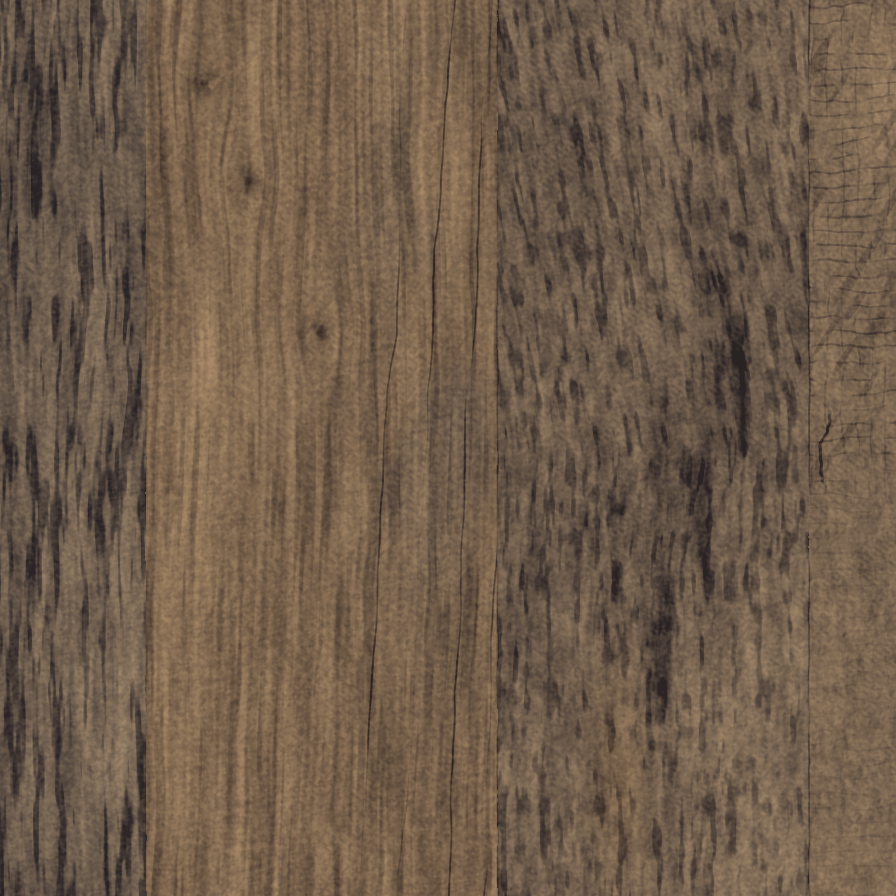
Reproduce this texture procedurally as a Shadertoy shader.

```glsl
// Four upright planks of weathered wood, each with its own tone and grain.
// Stretched value noise makes fibres and pores; knots, splits, a stepped
// dark stain and fine cross checks are laid over single planks.

#define DARK vec3(0.28, 0.23, 0.20)
#define LIGHT vec3(0.59, 0.49, 0.38)
#define SEAMS vec3(0.163, 0.555, 0.903)
#define FIBRE_FREQ 115.0
#define FIBRE_DEPTH 0.62
#define PATCH_DEPTH 0.62
#define GRIT_DEPTH 0.55
#define SPLIT_WIDTH 0.0010
#define SEAM_WIDTH 0.0014
#define CHECK_PITCH 0.0165

float hash(vec2 p) {
    return fract(sin(dot(p, vec2(127.1, 311.7))) * 43758.5);
}

float noise(vec2 p) {
    vec2 i = floor(p), f = fract(p);
    f = f * f * (3.0 - 2.0 * f);
    return mix(mix(hash(i), hash(i + vec2(1, 0)), f.x),
               mix(hash(i + vec2(0, 1)), hash(i + vec2(1, 1)), f.x), f.y);
}

float fbm(vec2 p) {
    float sum = 0.0, amp = 0.533;
    for (int i = 0; i < 4; i++) {
        sum += amp * noise(p);
        p = p * 2.03 + 17.3;
        amp *= 0.5;
    }
    return sum;
}

// Soft-edged line of the given full width around distance zero
float stroke(float d, float width) {
    float px = 1.0 / iResolution.y;
    return 1.0 - smoothstep(0.5 * width - 0.5 * px, 0.5 * width + px, abs(d));
}

// Smooth blob with separate radii
float blob(vec2 p, vec2 centre, vec2 radius) {
    vec2 d = (p - centre) / radius;
    return exp(-dot(d, d));
}

// Long broken splits of the warm plank
float splits(vec2 p) {
    float mark = 0.0;
    for (int i = 0; i < 4; i++) {
        float k = float(i);
        float x = 0.405 + 0.045 * k + 0.055 * p.y
                + 0.022 * (fbm(vec2(p.y * 6.0, k * 9.0)) - 0.5);
        float open = smoothstep(0.25, 0.7, fbm(vec2(p.y * 9.0, k * 5.0 + 2.0)));
        mark += stroke(p.x - x, SPLIT_WIDTH * (0.5 + open)) * open;
    }
    return mark;
}

vec2 knotCentre(int i) {
    return i == 0 ? vec2(0.275, 0.797) : i == 1 ? vec2(0.23, 0.907) : vec2(0.355, 0.632);
}

// Stain descending to the left in three steps
float stain(vec2 p) {
    float mark = 0.0;
    float ragged = fbm(p * vec2(90.0, 28.0)) - 0.5;
    for (int i = 0; i < 3; i++) {
        vec2 c = vec2(0.831 - 0.043 * float(i), 0.57 - 0.14 * float(i));
        vec2 d = p - c + vec2(0.016, 0.03) * ragged;
        float side = d.x > 0.0 ? 0.005 : 0.016;
        mark += exp(-d.x * d.x / (side * side)) * (1.0 - smoothstep(0.05, 0.1, abs(d.y)));
    }
    return mark * (0.85 + 1.5 * ragged);
}

// Woven cross checks, strongest in the upper half
float checks(vec2 p) {
    vec2 g = p + 0.016 * vec2(fbm(p * 22.0), fbm(p * vec2(25.0, 18.0) + 40.0));
    vec2 d = (fract(g / CHECK_PITCH) - 0.5) * CHECK_PITCH;
    float rows = stroke(d.y, 0.0018) * smoothstep(0.2, 0.65, noise(p * vec2(50.0, 60.0)));
    float cols = stroke(d.x, 0.0015) * smoothstep(0.3, 0.75, noise(p * 50.0 + 9.0));
    float scratch = smoothstep(0.68, 0.82, noise(vec2(p.x * 85.0 - p.y * 55.0, (p.x + p.y) * 13.0)));
    return (0.36 * rows + 0.26 * cols + 0.25 * scratch) * mix(0.3, 1.0, smoothstep(0.38, 0.56, p.y));
}

void mainImage(out vec4 fragColor, in vec2 fragCoord) {
    vec2 p = fragCoord / iResolution.xy;

    // Plank choice: tone, fibre frequency along y, pore depth, warmth
    vec3 seamOffset = p.x - SEAMS + 0.0025 * (fbm(vec2(p.y * 45.0, 3.0)) - 0.5);
    float id = dot(step(0.0, seamOffset), vec3(1.0));
    vec4 look = id < 0.5 ? vec4(0.60, 14.0, 0.62, -0.6)
              : id < 1.5 ? vec4(0.66, 6.0, 0.28, 0.6)
              : id < 2.5 ? vec4(0.51, 24.0, 0.48, -0.3)
              : vec4(0.75, 34.0, 0.14, 0.0);

    // Fibre coordinates bent by slow noise and pushed around knots
    vec2 q = p + vec2(0.04 * (fbm(p * vec2(4.0, 2.0) + id * 7.0) - 0.5), 0.0);
    if (id == 2.0) q.x += 0.14 * max(p.y - 0.5, 0.0);
    float knots = 0.0;
    for (int i = 0; i < 3 && id == 1.0; i++) {
        vec2 d = p - knotCentre(i);
        q.x -= 0.5 * d.x * blob(d, vec2(0.0), vec2(0.03, 0.05));
        knots += blob(d, vec2(0.0), vec2(0.018, 0.013)) * smoothstep(0.3, 0.75, fbm(p * 75.0)) * 0.75;
    }
    q += id * 13.7;

    // Base tone from patches, fibres, pores and grit
    float soft = id > 2.5 ? 0.45 : 1.0;
    float tone = look.x + PATCH_DEPTH * (fbm(q * vec2(9.0, 4.0)) - 0.5);
    tone += 0.5 * soft * (fbm(q * vec2(45.0, look.y * 0.4)) - 0.5);
    vec2 fibre = q * vec2(FIBRE_FREQ, look.y);
    tone += FIBRE_DEPTH * soft * (0.5 * noise(fibre) + 0.5 * noise(fibre * vec2(2.1, 1.7) + 5.0) - 0.5);
    float pores = 0.6 * noise(fibre * vec2(1.3, 1.0) + 31.0) + 0.4 * noise(fibre * vec2(2.4, 2.5) + 57.0);
    tone -= look.z * smoothstep(0.5, 0.74, pores);
    vec2 turned = mat2(0.8, 0.6, -0.6, 0.8) * p;
    tone += GRIT_DEPTH * (0.6 * noise(turned * 330.0) + 0.4 * noise(turned.yx * 190.0 + 3.0) - 0.5);

    // Marks belonging to each plank
    float bluish = 0.0, warmth = look.w;
    if (id < 0.5) {
        tone -= 0.22 * blob(p, vec2(0.06, 0.8), vec2(0.16, 0.13)) + 0.3 * blob(p, vec2(0.163, 0.74), vec2(0.012, 0.13));
    } else if (id < 1.5) {
        bluish = blob(p, vec2(0.48, 0.62), vec2(0.07, 0.25)) * smoothstep(0.3, 0.65, fbm(p * vec2(12.0, 6.0)));
        tone += 0.13 * blob(p, vec2(0.22, 0.62), vec2(0.08, 0.4));
        tone -= 0.14 * blob(p, vec2(0.37, 0.65), vec2(0.06, 0.3)) + 0.2 * bluish + knots + 0.7 * splits(p);
    } else if (id < 2.5) {
        float glow = blob(p, vec2(0.69, 0.13), vec2(0.035, 0.13));
        tone += 0.1 * glow + 0.12 * blob(p, vec2(0.85, 0.2), vec2(0.12, 0.3));
        tone -= 0.7 * stain(p) + 0.16 * blob(p, vec2(0.74, 0.44), vec2(0.05, 0.14));
        warmth += 0.9 * glow;
    } else {
        float bend = 0.924 + 0.04 * (fbm(vec2(p.y * 28.0, 4.0)) - 0.5);
        tone -= checks(p) + 0.7 * stroke(p.x - bend, 0.003) * smoothstep(0.05, 0.03, abs(p.y - 0.5));
        tone -= 0.5 * blob(p, vec2(0.955, 1.005), vec2(0.03, 0.008));
    }

    // Broken joints between planks
    vec3 joint = vec3(stroke(seamOffset.x, SEAM_WIDTH), stroke(seamOffset.y, SEAM_WIDTH), stroke(seamOffset.z, SEAM_WIDTH));
    tone -= dot(joint, vec3(0.15, 0.4, 0.6)) * smoothstep(0.2, 0.7, fbm(vec2(p.y * 20.0, 8.0)));

    vec3 wood = mix(DARK, LIGHT, clamp(tone, -0.35, 1.2));
    wood += 0.018 * warmth * vec3(1.0, 0.0, -1.0) + 0.025 * bluish * vec3(-1.0, 0.0, 1.0);
    fragColor = vec4(wood, 1.0);
}
```
